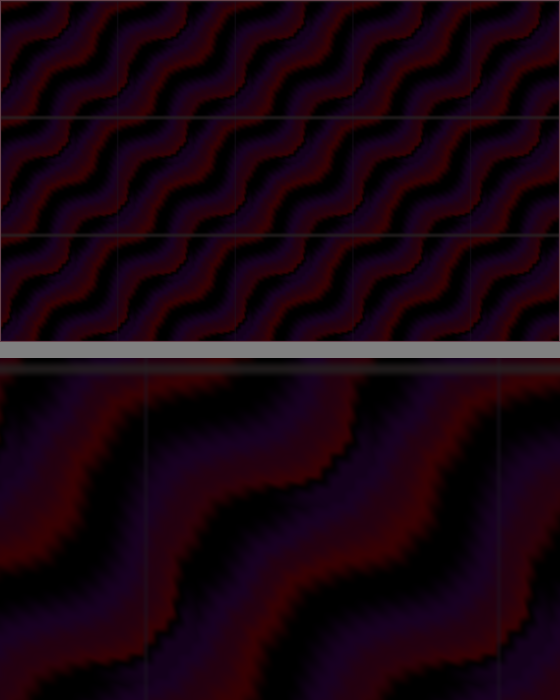
Top, the full canvas; bottom, a detail of the centre.
Give the GLSL for this pattern, as a Shadertoy shader.

```glsl
// Dark square tiles crossed by wavy diagonal ridges that rise from black
// through violet to deep red: one rounds off softly, one breaks at a ragged edge.
// Each tile repeats a two-strip sawtooth ramp; soft seams and a thin frame lie on top.

const float TAU = 6.2831853;

float hash(float n) {
    return fract(sin(n * 127.1) * 43758.5453);
}

// Value noise with period 1 in x, made of n steps
float loopNoise(float x, float n) {
    float k = floor(x * n);
    float f = fract(x * n);
    return mix(hash(mod(k, n)), hash(mod(k + 1.0, n)), f * f * (3.0 - 2.0 * f));
}

// Black, violet, wine, red
vec3 ridgeRamp(float t) {
    vec3 col = mix(vec3(0.0), vec3(0.095, 0.0, 0.13), smoothstep(0.08, 0.46, t));
    col = mix(col, vec3(0.135, 0.0, 0.06), smoothstep(0.42, 0.68, t));
    return mix(col, vec3(0.205, 0.0, 0.01), smoothstep(0.68, 0.97, t));
}

vec3 ridges(vec2 uv) {
    float along = uv.x - uv.y;
    float across = uv.x + uv.y;

    // Scallops run across every strip
    across += 0.009 * sin(TAU * 15.0 * along);

    // Where the round ridge has faded out, and where the ragged one breaks
    float wave = cos(TAU * (along - 0.25));
    float crest = smoothstep(-0.8, 0.9, wave);
    float roundEnd = 1.25 + 0.10 * cos(TAU * (along - 0.27));
    float ragged = 0.735 + 0.085 * wave + 0.07 * (loopNoise(along, 11.0) - 0.5);
    float h = fract(across - roundEnd);
    float split = ragged + 1.0 - roundEnd;

    // Strip that ends at the ragged edge, which blurs in the wave troughs
    float blur = mix(0.10, 0.04, crest);
    vec3 wide = ridgeRamp(h / split) * (1.0 - smoothstep(split - blur, split + 0.01, h));

    // Strip that ends in the round ridge: black pockets in troughs, broad red on crests
    float d = h - split;
    float t = pow(clamp(d / 0.41, 0.0, 1.0), mix(1.35, 0.8, crest));
    vec3 narrow = ridgeRamp(max(t, 0.36 * crest)) * smoothstep(-0.01, 0.06, d);
    narrow *= 1.0 - smoothstep(0.38, 0.51, d);

    return wide + narrow;
}

void mainImage(out vec4 fragColor, in vec2 fragCoord) {
    vec2 size = iResolution.xy / iResolution.y;
    vec2 p = fragCoord / iResolution.y;

    // Tiles start at the upper left, with y downwards
    vec2 uv = fract(vec2(p.x, 1.0 - p.y) / 0.344);
    vec3 col = ridges(uv);

    // Seams: broad grey across, thin and faint down
    vec2 seam = 0.5 - abs(uv - 0.5);
    col = mix(col, vec3(0.11, 0.08, 0.13), 0.4 * (1.0 - smoothstep(0.0, 0.012, seam.x)));
    col = mix(col, vec3(0.15, 0.13, 0.13), 0.75 * (1.0 - smoothstep(0.0, 0.028, seam.y)));

    // Pale frame around the canvas
    vec2 border = min(p, size - p);
    float frame = 1.0 - smoothstep(0.0024, 0.0048, min(border.x, border.y));
    col = mix(col, vec3(0.40, 0.26, 0.30), frame);

    fragColor = vec4(col, 1.0);
}
```
